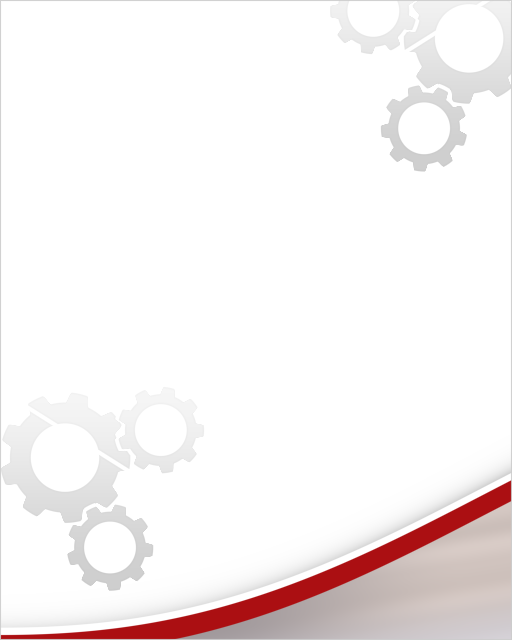
A WebGL 1 fragment shader for this background:

```glsl
precision highp float;
// White page with two clusters of pale gears and a red ribbon sweeping over a blurred corner.
uniform vec2 u_resolution;

float hash(float n) {
  return fract(sin(n * 91.7) * 437.5);
}

float noise(float x) {
  float i = floor(x);
  return mix(hash(i), hash(i + 1.0), smoothstep(0.0, 1.0, x - i));
}

// Coverage of the region where d is negative
float fill(float d) {
  float px = 0.75 / u_resolution.y;
  return 1.0 - smoothstep(-px, px, d);
}

// Distance to the toothed outline of a nine-tooth gear
float cog(vec2 p, float root, float tip, float phase) {
  float tooth = cos(9.0 * (atan(p.y, p.x) - phase));
  return length(p) - mix(root, tip, smoothstep(-0.4, 0.5, tooth));
}

// Three meshing gears, the large one split by a slanted slit
float gearCluster(vec2 p) {
  vec2 a = p - vec2(0.1016, 0.285);
  vec2 b = p - vec2(0.2513, 0.328);
  vec2 c = p - vec2(0.1719, 0.1445);
  float small = min(cog(b, 0.056, 0.0675, 1.379), cog(c, 0.056, 0.0675, -1.466));
  float large = cog(a, 0.086, 0.102, 1.344);
  float slit = abs(dot(p - vec2(0.125, 0.3118), vec2(0.533, 0.846)));
  large = max(max(large, 0.0535 - length(a)), max(0.006 - small, 0.0032 - slit));
  small = max(small, 0.0405 - min(length(b), length(c)));
  return min(large, small);
}

// Blurred corner: warm grey with soft slanted streaks
vec3 blurredCorner(vec2 p, float u) {
  vec3 color = mix(vec3(0.63, 0.60, 0.61), vec3(0.82, 0.77, 0.75), smoothstep(0.4, 0.92, u));
  float slant = p.y - 0.16 * p.x;
  color += 0.07 * (noise(slant * 38.0 + 4.0) - 0.5) * smoothstep(0.5, 0.9, u);
  float lowGlow = 1.0 - smoothstep(-0.13, -0.035, slant);
  return mix(color, vec3(0.84, 0.84, 0.88), 0.7 * lowGlow);
}

void main() {
  vec2 uv = gl_FragCoord.xy / u_resolution;
  vec2 p = gl_FragCoord.xy / u_resolution.y;
  float u = uv.x;
  vec3 color = vec3(1.0);

  // Gears: the upper cluster mirrors the lower one
  vec2 q = p.y > 0.5 ? vec2(0.8346 - p.x, p.y - 0.655) : p;
  float gear = gearCluster(q);
  float shade = mix(0.81, 0.965, smoothstep(0.08, 0.41, q.y));
  shade -= 0.02 * smoothstep(-0.004, 0.0, gear);
  color = mix(color, vec3(shade), fill(gear));

  // Height above the ribbon's upper edge, scaled by its slope
  float curve = 0.0078 + u * u * (0.159 + u * (0.2396 - 0.1563 * u));
  float slope = u * (0.318 + u * (0.7188 - 0.6252 * u)) / 0.8;
  float flatten = inversesqrt(1.0 + slope * slope);
  float above = p.y - curve;

  // Soft shadow, then the white rim beneath it
  float shadow = exp(-max(above - 0.012, 0.0) * 75.0);
  color -= mix(0.09, 0.19, u) * shadow;
  color = mix(color, vec3(1.0), fill((above - 0.0115) * flatten));

  // Red ribbon and the corner below it
  color = mix(color, vec3(0.67, 0.06, 0.07), fill(above * flatten));
  color = mix(color, blurredCorner(p, u), fill((above + 0.0325) * flatten));

  // Thin grey frame
  vec2 margin = min(uv, 1.0 - uv) * u_resolution / u_resolution.y;
  color = mix(color, vec3(0.8), fill(min(margin.x, margin.y) - 0.0015));

  gl_FragColor = vec4(color, 1.0);
}
```
